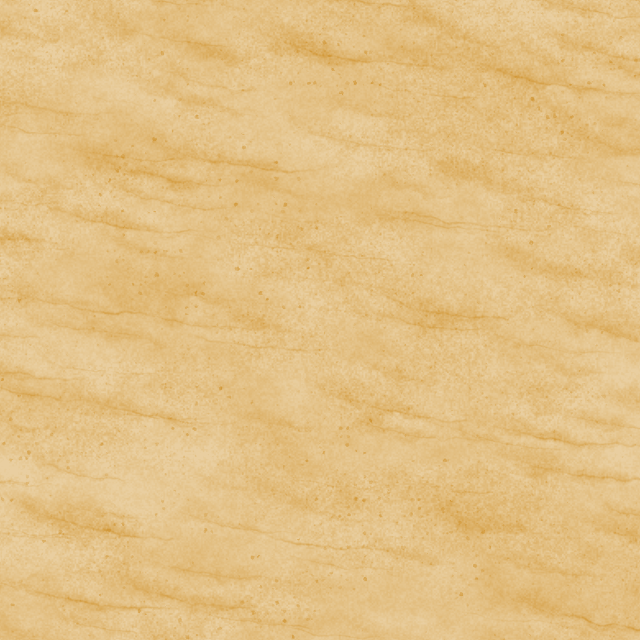
A WebGL 2 fragment shader for this texture:

```glsl
#version 300 es
precision highp float;
// Warm golden sandstone with slanting smudges, fine veins, specks and grain.
uniform vec2 u_resolution;
out vec4 fragColor;

float hash(vec2 p) {
  vec3 q = fract(p.xyx * 0.1031);
  q += dot(q, q.yzx + 33.33);
  return fract((q.x + q.y) * q.z);
}

float noise(vec2 p) {
  vec2 i = floor(p), f = fract(p);
  f = f * f * (3.0 - 2.0 * f);
  return mix(mix(hash(i), hash(i + vec2(1, 0)), f.x),
             mix(hash(i + vec2(0, 1)), hash(i + vec2(1, 1)), f.x), f.y);
}

float fbm(vec2 p) {
  float sum = 0.0, amp = 0.5;
  for (int i = 0; i < 5; i++) {
    sum += amp * noise(p);
    p = mat2(1.6, 1.2, -1.2, 1.6) * p + 17.3;
    amp *= 0.5;
  }
  return sum / 0.97;
}

// Tapered smudges (x) and thin veins (y), each along a falling, levelling curve.
vec2 strata(vec2 p, float pixel) {
  vec2 result = vec2(0.0);
  float ragged = fbm(p * vec2(30.0, 50.0)) - 0.5;
  float wiggle = 0.016 * (fbm(p * vec2(30.0, 10.0) + 40.0) - 0.5);
  vec2 home = floor(vec2(p.x * 4.0 + p.y * 3.7, p.y * 10.0));
  for (int j = -1; j <= 1; j++)
  for (int i = -1; i <= 1; i++) {
    vec2 cell = home + vec2(i, j);
    float seed = hash(cell + 71.0), kind = hash(cell + 23.0);
    vec2 c = cell + 0.15 + 0.7 * vec2(hash(cell + 5.0), hash(cell + 11.0));
    vec2 d = p - vec2((c.x - 0.37 * c.y) / 4.0, c.y / 10.0);
    float u = d.x / mix(0.12, 0.20, seed);
    float dy = d.y - mix(0.016, 0.030, kind) * (u - 0.7) * (u - 0.7) + 0.018 + wiggle;

    // Broad and soft at the upper left, narrowing to the lower right
    float width = mix(0.027, 0.004, smoothstep(-0.8, 0.8, u)) * (dy > 0.0 ? 1.0 : 0.55);
    float s = (dy + 0.035 * ragged) / width;
    float smudge = exp(-s * s) * smoothstep(-0.95, -0.35, u) * (1.0 - smoothstep(0.1, 0.95, u));
    result.x = max(result.x, smudge * smoothstep(0.05, 0.6, kind));

    float v = dy / max(0.0019, pixel * 0.8);
    float vein = exp(-v * v) * smoothstep(-0.8, 0.0, u) * (1.0 - smoothstep(0.5, 1.0, u));
    result.y = max(result.y, vein * smoothstep(0.2, 0.6, seed));
  }
  return result;
}

// Scattered pits; density is the chance of one per cell.
float specks(vec2 p, float scale, float density, float pixel) {
  vec2 q = p * scale, cell = floor(q);
  vec2 center = 0.3 + 0.4 * vec2(hash(cell + 3.0), hash(cell + 57.0));
  float radius = mix(0.1, 0.22, hash(cell + 91.0));
  float edge = max(pixel * scale, 0.06);
  float reach = length(q - cell - center) + 0.2 * (noise(q * 5.0) - 0.5);
  float pit = 1.0 - smoothstep(radius - edge * 0.5, radius + edge, reach);
  return pit * step(hash(cell + 131.0), density) * mix(0.4, 1.0, hash(cell + 17.0));
}

void main() {
  vec2 p = gl_FragCoord.xy / u_resolution.y;
  float pixel = 1.0 / u_resolution.y;

  // Cloudy bedding, leaning down to the right
  vec2 bed = vec2(p.x * 4.0, (p.y + 0.25 * p.x) * 11.0);
  float cloud = fbm(bed + 8.0) - 0.5;
  float mottle = fbm(p * vec2(26.0, 38.0)) - 0.5;
  float tone = 0.18 + 0.72 * cloud + 0.55 * mottle;

  // A main set of strata and a smaller, fainter one
  vec2 layer = max(strata(p, pixel), 0.7 * strata(p * 1.35 + 3.3, pixel * 1.35));
  tone += 0.44 * layer.x + 0.40 * layer.y * (0.5 + noise(p * 60.0));

  // Sandy grain, rougher in patches and over smudges
  float patchy = smoothstep(0.35, 0.65, fbm(p * vec2(7.0, 13.0) + 60.0));
  float rough = mix(0.28, 0.52, max(patchy, 0.7 * layer.x));
  float grain = noise(p * 390.0) + 0.6 * noise(p * 190.0 + 9.0) - 0.8;
  tone += grain * rough;

  // Clustered pits, large and small
  float cluster = smoothstep(0.55, 0.8, noise(p * 11.0 + 30.0));
  tone += 0.85 * specks(p, 80.0, 0.004 + 0.16 * cluster, pixel);
  tone += 0.5 * specks(p + 0.37, 150.0, 0.02 + 0.18 * patchy, pixel);

  vec3 pale = vec3(0.905, 0.79, 0.59), ochre = vec3(0.85, 0.66, 0.34);
  fragColor = vec4(mix(pale, ochre, clamp(tone, -0.15, 1.45)), 1.0);
}
```
